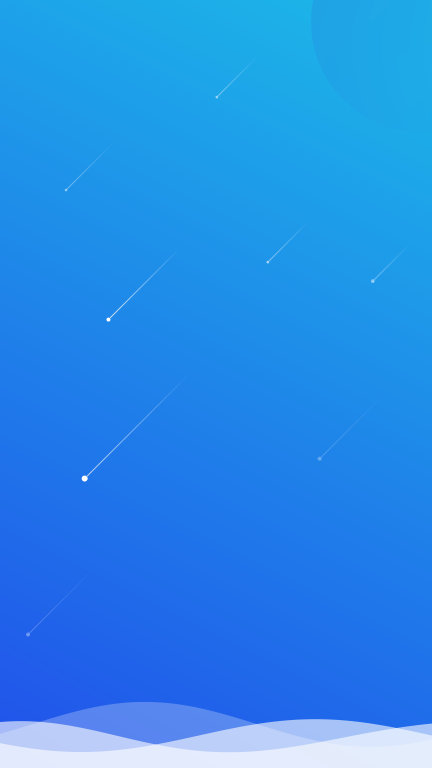
A WebGL 1 fragment shader for this background:

```glsl
precision highp float;
// Blue diagonal gradient sky with a faint disc, falling meteors and pale waves.
// Meteors are discs with fading 45 degree trails; waves are layered cosines.
// Lengths are measured in canvas widths, with the origin at the lower left.
uniform vec2 u_resolution;

float pixel;

// Smooth coverage of a shape from its signed distance
float cover(float dist) {
  return clamp(0.5 - dist / pixel, 0.0, 1.0);
}

// Round head with a thin trail that fades toward the upper right
float meteor(vec2 p, vec2 head, float trail, float radius, float opacity) {
  vec2 d = p - head;
  float along = (d.x + d.y) * 0.70711;
  float across = abs(d.x - d.y) * 0.70711;
  float fade = clamp(1.0 - along / trail, 0.0, 1.0) * step(0.0, along);
  float line = cover(across - 0.0011) * fade * 0.75;
  return opacity * max(cover(length(d) - radius), line);
}

void main() {
  pixel = 1.0 / u_resolution.x;
  vec2 p = gl_FragCoord.xy * pixel;

  // Sky, from royal blue to cyan
  float rise = clamp((p.x + 2.0 * p.y) / 4.556, 0.0, 1.0);
  vec3 color = mix(vec3(0.13, 0.317, 0.92), vec3(0.11, 0.727, 0.91), rise);

  // Disc that dissolves toward its lower right
  vec2 fromDisc = p - vec2(0.975, 1.727);
  float discFade = clamp(0.62 + 1.7 * fromDisc.y - 0.9 * fromDisc.x, 0.0, 1.0);
  color = mix(color, vec3(0.13, 0.59, 0.89), 0.62 * discFade * cover(length(fromDisc) - 0.255));

  // Meteors
  float light = meteor(p, vec2(0.502, 1.553), 0.134, 0.0030, 0.55);
  light += meteor(p, vec2(0.153, 1.338), 0.160, 0.0030, 0.50);
  light += meteor(p, vec2(0.251, 1.038), 0.236, 0.0045, 1.00);
  light += meteor(p, vec2(0.620, 1.171), 0.137, 0.0030, 0.60);
  light += meteor(p, vec2(0.863, 1.127), 0.121, 0.0042, 0.50);
  light += meteor(p, vec2(0.196, 0.670), 0.344, 0.0068, 1.00);
  light += meteor(p, vec2(0.740, 0.716), 0.213, 0.0045, 0.30);
  light += meteor(p, vec2(0.065, 0.309), 0.213, 0.0045, 0.35);
  color = mix(color, vec3(1.0), min(light, 1.0));

  // Translucent waves, back to front
  float t = p.x - 0.53;
  float backWave = 0.101 + 0.052 * cos(6.0 * (p.x - 0.335));
  float midWave = 0.0725 - 0.036 * cos(t * (6.0 - 1.1 * t));
  float frontWave = 0.075 + 0.038 * cos(5.8 * (p.x - 0.73));
  color = mix(color, vec3(1.0), 0.25 * cover(p.y - backWave));
  color = mix(color, vec3(1.0), 0.60 * cover(p.y - midWave));
  color = mix(color, vec3(1.0), 0.60 * cover(p.y - frontWave));

  gl_FragColor = vec4(color, 1.0);
}
```
